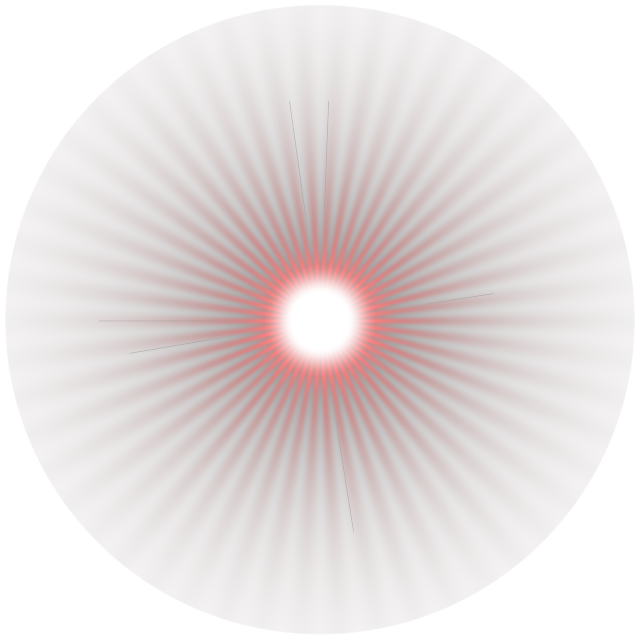
Write a WebGL 1 fragment shader that draws this background.

```glsl
precision highp float;
// A pale disc on white with a glowing white core and fifty soft spokes.
// The spokes are a cosine of the polar angle; their grey and red parts
// decay exponentially with radius, and a few faint hairlines lie on top.

uniform vec2 u_resolution;

const float TAU = 6.2831853;
const float SPOKES = 50.0;
const vec2 DISC_CENTER = vec2(0.5, 0.5005);
const vec2 CORE_CENTER = vec2(0.5005, 0.4985);
const float DISC_RADIUS = 0.4915;
const vec3 WHITE = vec3(1.0);
const vec3 RED_GLOW = vec3(1.0, 0.5, 0.5);
const vec3 HAIR_GREY = vec3(0.62, 0.6, 0.6);

float hash(float n) {
  n = fract(n * 0.1031);
  n *= n + 33.33;
  return fract(n * (n + n));
}

// Spoke strength at an angle: 1 on a spoke, 0 in the gap between two
float spokeWave(float angle, float count) {
  float turn = angle / TAU * count;
  float id = mod(floor(turn + 0.5), count);
  float wave = 0.5 + 0.5 * cos(turn * TAU);
  return wave * mix(0.82, 1.0, hash(id + 7.0));
}

// Grey of the gaps, darkest near the core
float shadow(float radius) {
  return 0.655 * exp(-5.45 * radius);
}

// Colour of the disc from the radius and the spoke strength
vec3 burstColor(float radius, float spoke) {
  float shade = shadow(radius);
  float redness = min(1.0, exp(-11.0 * (radius - 0.085)));
  float haze = 0.6 * (1.0 - smoothstep(0.065, 0.125, radius));
  vec3 gap = mix(vec3(1.0 - shade) - vec3(0.0, 0.008, 0.008), RED_GLOW, haze);
  vec3 ray = mix(vec3(1.0 - 1.35 * shade), RED_GLOW, redness);
  return mix(gap, ray, spoke);
}

// Thin radial line, given by its angle and outer reach
float hairline(vec2 p, float angle, float reach, float pixel) {
  vec2 dir = vec2(cos(angle), sin(angle));
  float along = dot(p, dir);
  float across = abs(p.x * dir.y - p.y * dir.x);
  float width = 0.0007;
  float line = 1.0 - smoothstep(width - 0.5 * pixel, width + 0.5 * pixel, across);
  float ends = smoothstep(0.12, 0.2, along)
             * (1.0 - smoothstep(reach - pixel, reach + pixel, along));
  return line * ends;
}

void main() {
  float size = min(u_resolution.x, u_resolution.y);
  float pixel = 1.0 / size;
  vec2 uv = (gl_FragCoord.xy - 0.5 * u_resolution) / size + 0.5;
  vec2 p = uv - CORE_CENTER;
  float radius = length(p);

  // Spokes
  float angle = radius > 0.0001 ? atan(p.y, p.x) : 0.0;
  vec3 color = burstColor(radius, spokeWave(angle, SPOKES));

  // Hairlines, irregular in angle and length
  float hair = hairline(p, 0.157, 0.274, pixel);
  hair = max(hair, hairline(p, 1.533, 0.344, pixel));
  hair = max(hair, hairline(p, 1.710, 0.347, pixel));
  hair = max(hair, hairline(p, 3.1416, 0.346, pixel));
  hair = max(hair, hairline(p, 3.310, 0.302, pixel));
  hair = max(hair, hairline(p, 4.869, 0.333, pixel));
  color = mix(color, HAIR_GREY, 0.45 * hair);

  // White core with a soft rim
  color = mix(WHITE, color, smoothstep(0.043, 0.09, radius));

  // Disc edge
  float edge = length(uv - DISC_CENTER) - DISC_RADIUS;
  color = mix(color, WHITE, smoothstep(-pixel, pixel, edge));

  gl_FragColor = vec4(color, 1.0);
}
```
